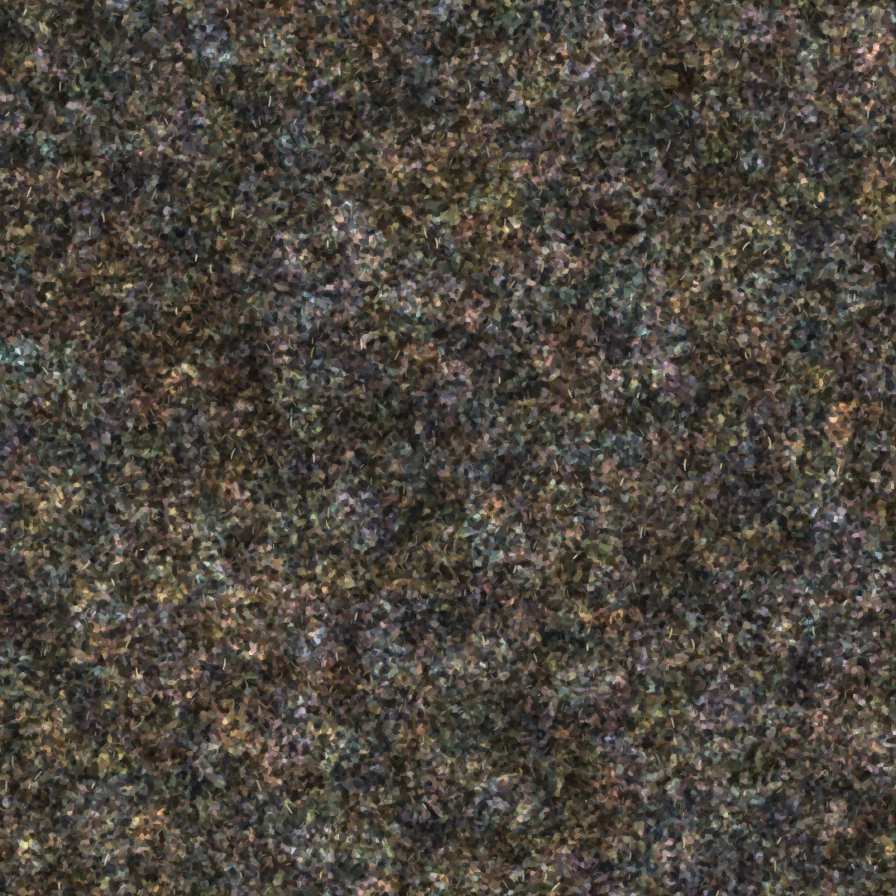
A Shadertoy shader for this texture:

```glsl
const float PI = 3.14159;
const vec3 NEUTRAL = vec3(1.0, 0.98, 0.95);
const vec3 WARM_SHIFT = vec3(0.10, 0.0, -0.14);
const vec3 GREEN_SHIFT = vec3(-0.07, 0.05, -0.02);
const vec3 PALE_STRAW = vec3(1.04, 1.0, 0.90);
const vec3 GOLDEN_STRAW = vec3(1.12, 0.98, 0.60);

vec3 hash3(vec2 p) {
    vec3 q = fract(p.xyx * vec3(0.1031, 0.1030, 0.0973));
    q += dot(q, q.yxz + 33.33);
    return fract((q.xxy + q.yzz) * q.zyx);
}

mat2 rotation(float angle) {
    float c = cos(angle), s = sin(angle);
    return mat2(c, -s, s, c);
}

// Blended cellular noise: each cell is a randomly turned, elongated flake
vec3 flakes(vec2 p, float sharpness, float stretch) {
    vec3 total = vec3(0.0005);
    float weightSum = 0.001;
    for (int y = -1; y <= 1; y++)
    for (int x = -1; x <= 1; x++) {
        vec2 cell = floor(p) + vec2(x, y);
        vec3 seed = hash3(cell);
        vec2 offset = p - cell - seed.xy;
        vec2 local = rotation(seed.z * PI) * offset * vec2(stretch, 1.0 / stretch);
        float reach = 1.0 - smoothstep(0.6, 1.0, length(offset));
        float weight = exp(-sharpness * dot(local, local)) * reach;
        total += weight * hash3(cell + 71.7);
        weightSum += weight;
    }
    return total / weightSum;
}

// Scattered bent stalks, mostly upright: coverage, brightness seed, hue seed
vec3 stalks(vec2 p, float density, float halfLength, float halfWidth, float spread, float soft) {
    vec3 result = vec3(0.0);
    for (int y = -1; y <= 1; y++)
    for (int x = -1; x <= 1; x++) {
        vec2 cell = floor(p) + vec2(x, y);
        vec3 place = hash3(cell + 13.1);
        vec3 shape = hash3(cell + 157.3);
        vec3 look = hash3(cell + 291.9);
        float angle = (place.z + shape.x - 1.0) * spread - 0.12;
        vec2 q = rotation(angle) * (p - cell - place.xy);
        q.x += (shape.y - 0.5) * 1.8 * q.y * q.y;
        float reach = halfLength * mix(0.5, 1.3, shape.z);
        float d = length(vec2(q.x, max(abs(q.y) - reach, 0.0)));
        float width = halfWidth * (1.0 - 0.35 * min(abs(q.y) / reach, 1.0));
        float cover = 1.0 - smoothstep(width - soft, width + soft, d);
        cover *= step(look.x, density);
        if (cover > result.x) result = vec3(cover, look.yz);
    }
    return result;
}

vec3 strawColor(float brightness, float hue, float low, float high) {
    vec3 tint = mix(PALE_STRAW, GOLDEN_STRAW, hue * hue * hue);
    return tint * mix(low, high, brightness * brightness);
}

// Log-normal brightness keeps the shadows dense and the highlights sparse
vec3 soilColor(float tone, float warmth, float greenness) {
    float brightness = 0.255 * exp(0.36 * tone);
    return brightness * (NEUTRAL + WARM_SHIFT * warmth + GREEN_SHIFT * greenness);
}

void mainImage(out vec4 fragColor, in vec2 fragCoord) {
    vec2 uv = fragCoord / iResolution.y;
    float soft = max(0.8 / iResolution.y, 0.0012);

    // Ground: coarse and fine flakes over broad mottling
    vec3 coarse = flakes(uv * 108.0, 11.0, 1.5) - 0.5;
    vec3 fine = flakes(uv * 187.0 + 37.0, 10.0, 1.4) - 0.5;
    vec3 clump = flakes(uv * 27.0 + 11.0, 5.0, 1.2) - 0.5;
    vec3 patches = flakes(uv * 7.0 + 5.0, 4.0, 1.1) - 0.5;
    float tone = 2.8 * coarse.x + 2.8 * fine.x + 1.7 * clump.x + 0.6 * patches.x;
    float warmth = 0.6 + 1.6 * coarse.y + 1.0 * fine.y + 1.5 * clump.y + 0.6 * patches.y;
    float greenness = 1.8 * coarse.z + 1.0 * fine.z + 1.3 * clump.z;
    vec3 color = soilColor(tone, warmth, greenness);

    // Short dry bits, thicker where the clumps are lighter
    float bitScale = 76.0;
    float bitDensity = 0.38 + 0.5 * clump.x;
    vec3 bits = stalks(uv * bitScale, bitDensity, 0.26, 0.07, 1.5, soft * bitScale);
    color = mix(color, strawColor(bits.y, bits.z, 0.34, 0.56), bits.x * 0.8);

    // Sparse long bright straws
    float strawScale = 38.0;
    float strawDensity = 0.20 + 0.3 * clump.x;
    vec3 straws = stalks(uv * strawScale + 53.0, strawDensity, 0.17, 0.042, 0.9, soft * strawScale);
    color = mix(color, strawColor(straws.y, straws.z, 0.46, 0.84), straws.x * 0.9);

    fragColor = vec4(clamp(color, 0.0, 1.0), 1.0);
}
```
